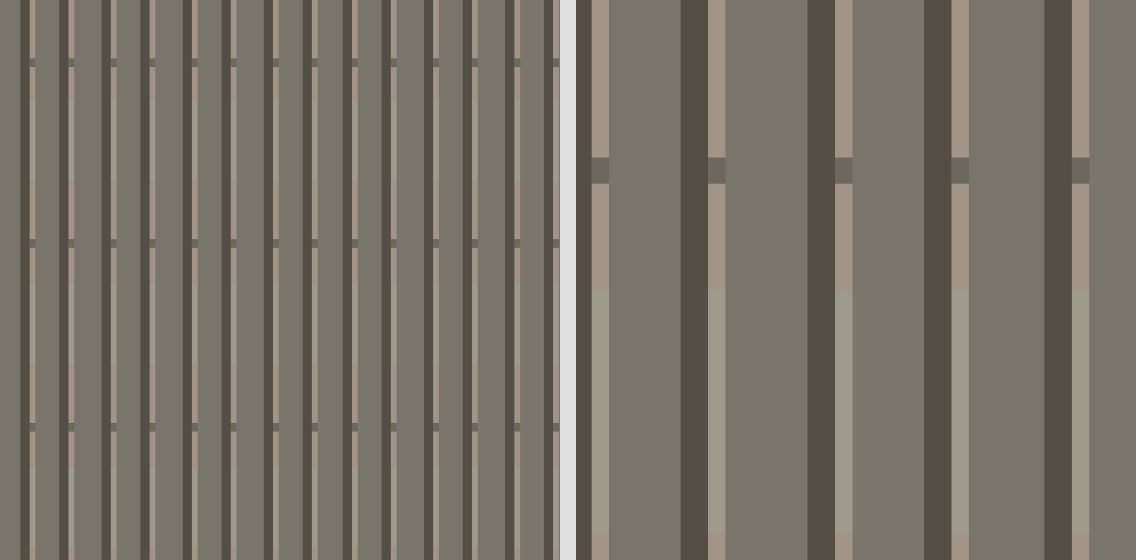
Left: the whole. Right: its middle third, enlarged.
Give the GLSL for this pattern, as a WebGL 2 fragment shader.

```glsl
#version 300 es
precision highp float;

#define PAIR_PITCH 0.1449
#define PAIR_START 0.0365
#define SECOND_BAR 0.0693
#define SEAM_SHIFT 0.0039
#define DARK_WIDTH 0.0163
#define LIGHT_WIDTH 0.0104
#define SHORT_ROW 0.3229
#define ROW_PAIR 0.6510
#define GAP_TOP 0.1042
#define GAP_HEIGHT 0.0156
#define WARM_ABOVE 0.1042
#define WARM_BELOW 0.0781

uniform vec2 u_resolution;
out vec4 fragColor;

const vec3 BASE = vec3(0.478, 0.459, 0.414);
const vec3 SHADOW = vec3(0.328, 0.304, 0.272);
const vec3 WARM_LIGHT = vec3(0.635, 0.575, 0.530);
const vec3 COOL_LIGHT = vec3(0.615, 0.600, 0.545);
const vec3 GAP = vec3(0.425, 0.408, 0.370);

// Smoothed coverage of the interval from lo to hi
float band(float x, float lo, float hi, float pixel) {
    return clamp((x - lo) / pixel + 0.5, 0.0, 1.0)
         * clamp((hi - x) / pixel + 0.5, 0.0, 1.0);
}

// Distance right of the current bar, with two bars in each pair
float barOffset(float x) {
    float margin = 0.01;
    x += SEAM_SHIFT * step(0.6, x);
    float u = mod(x - PAIR_START + margin, PAIR_PITCH) - margin;
    return u > SECOND_BAR - margin ? u - SECOND_BAR : u;
}

// Signed distance below the relevant gap, with alternating row heights
float gapOffset(float down) {
    float margin = WARM_ABOVE + 0.02;
    float v = mod(down - GAP_TOP, ROW_PAIR);
    if (v > ROW_PAIR - margin) return v - ROW_PAIR;
    return v > SHORT_ROW - margin ? v - SHORT_ROW : v;
}

void main() {
    vec2 p = gl_FragCoord.xy / u_resolution;
    vec2 pixel = 1.0 / u_resolution;
    float u = barOffset(p.x);
    float v = gapOffset(1.0 - p.y);

    // Light strip: warm near each gap, cool between them
    float warm = band(v, -WARM_ABOVE, WARM_BELOW, pixel.y);
    vec3 strip = mix(COOL_LIGHT, WARM_LIGHT, warm);
    strip = mix(strip, GAP, band(v, 0.0, GAP_HEIGHT, pixel.y));

    // Dark groove with the light strip along its right side
    vec3 color = mix(BASE, strip, band(u, DARK_WIDTH, DARK_WIDTH + LIGHT_WIDTH, pixel.x));
    color = mix(color, SHADOW, band(u, 0.0, DARK_WIDTH, pixel.x));
    fragColor = vec4(color, 1.0);
}
```
